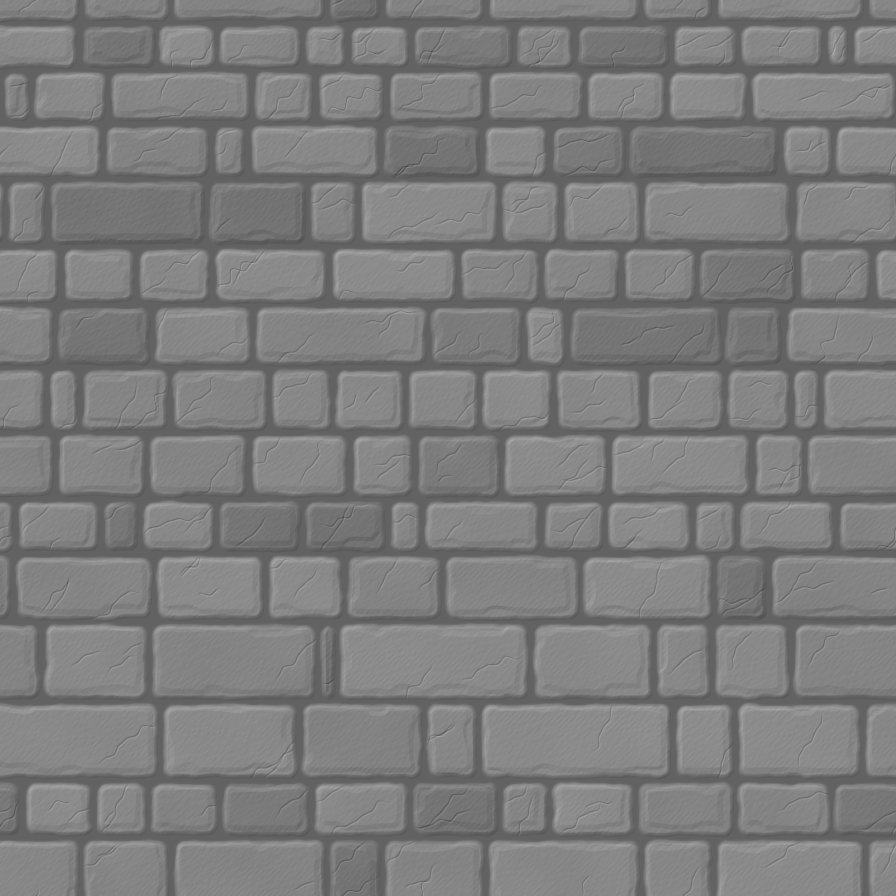
A WebGL 2 fragment shader for this texture:

```glsl
#version 300 es
precision highp float;
// A wall of worn grey stone blocks in fourteen uneven courses. Joints are jittered
// per course; each block is a rounded-box height field with chips, cracks and grain,
// lit from the upper left, with raised blocks casting soft shadows on sunken ones.

uniform vec2 u_resolution;
out vec4 fragColor;

const int ROWS = 14;
// Course edges, measured downward from the top; the last course wraps around.
const float ROW_EDGE[15] = float[15](0.026, 0.078, 0.138, 0.2, 0.275, 0.34, 0.41,
    0.483, 0.557, 0.618, 0.694, 0.783, 0.871, 0.935, 1.026);
const float ROW_COUNT[14] = float[14](12.0, 10.0, 9.0, 9.0, 10.0, 8.0, 12.0,
    9.0, 12.0, 8.0, 8.0, 7.0, 11.0, 8.0);

const vec3 STONE = vec3(0.527);
const vec3 MORTAR = vec3(0.385);
const vec2 TO_LIGHT = vec2(-0.6, -0.8);
const float JOINT_JITTER = 0.85;
const float HALF_GAP = 0.0028;
const float CORNER = 0.011;
const float TONE_SPREAD = 0.035;
const float DARK_CHANCE = 0.16;
const float DARK_DROP = 0.06;
const float CRACK_CHANCE = 0.55;
const float CRACK_DEPTH = 0.24;
const float CHIP_SIZE = 0.006;
const float GRAIN = 0.09;
const float RELIEF = 0.3;
const float LIGHT_STEP = 0.0018;
const float SHADOW = 0.13;

struct Block { vec2 id; vec2 local; vec2 halfSize; };

float hash(vec2 p) {
    return fract(sin(dot(p, vec2(127.1, 311.7))) * 43758.5453);
}

float noise(vec2 p) {
    vec2 i = floor(p), f = fract(p);
    f = f * f * (3.0 - 2.0 * f);
    return mix(mix(hash(i), hash(i + vec2(1, 0)), f.x),
               mix(hash(i + vec2(0, 1)), hash(i + vec2(1, 1)), f.x), f.y);
}

float roundBox(vec2 p, vec2 halfSize, float radius) {
    vec2 q = abs(p) - halfSize + radius;
    return length(max(q, 0.0)) + min(max(q.x, q.y), 0.0) - radius;
}

float joint(float column, float count, float row) {
    return column + JOINT_JITTER * (hash(vec2(mod(column, count), row + 31.0)) - 0.5);
}

// Block that owns a point, with the point relative to the block centre.
Block findBlock(vec2 p) {
    float y = p.y < ROW_EDGE[0] ? p.y + 1.0 : p.y;
    int row = 0;
    for (int i = 1; i < ROWS; i++) if (y >= ROW_EDGE[i]) row = i;
    float r = float(row), count = ROW_COUNT[row];
    float x = p.x * count + hash(vec2(r, 7.0));
    float column = floor(x);
    if (x < joint(column, count, r)) column -= 1.0;
    else if (x >= joint(column + 1.0, count, r)) column += 1.0;
    vec2 low = vec2(joint(column, count, r) / count, ROW_EDGE[row]);
    vec2 high = vec2(joint(column + 1.0, count, r) / count, ROW_EDGE[row + 1]);
    vec2 local = vec2(x / count, y) - 0.5 * (low + high);
    return Block(vec2(mod(column, count), r), local, 0.5 * (high - low) - HALF_GAP);
}

float outline(Block b, vec2 p) {
    float wobble = (noise(p * 42.0) - 0.5) * 0.003 + (noise(p * 120.0) - 0.5) * 0.0015;
    return roundBox(b.local, b.halfSize, CORNER) + wobble;
}

float cracks(Block b) {
    float cut = 0.0;
    for (int i = 0; i < 3; i++) {
        vec2 seed = b.id + 17.3 * float(i + 1);
        if (hash(seed) > CRACK_CHANCE) continue;
        float angle = mix(0.25, 1.15, hash(seed + 1.7));
        vec2 along = vec2(cos(angle), -sin(angle));
        vec2 start = (vec2(hash(seed + 2.9), hash(seed + 4.3)) - 0.5) * 1.6 * b.halfSize;
        vec2 q = b.local - start;
        vec2 c = vec2(dot(q, along), dot(q, vec2(-along.y, along.x)));
        c.y += (noise(vec2(c.x * 90.0, seed.x + seed.y * 3.0)) - 0.5) * 0.012;
        float reach = mix(0.01, 0.05, hash(seed + 5.9));
        float fade = 1.0 - smoothstep(reach * 0.5, reach, abs(c.x));
        float groove = 1.0 - smoothstep(0.0, 0.0014, abs(c.y));
        float ledge = smoothstep(-0.001, 0.001, c.y) * exp(-max(c.y, 0.0) * 120.0);
        cut += fade * (CRACK_DEPTH * groove + 0.12 * ledge);
    }
    return cut;
}

// Height: a thin outer bevel, a chipped inner face, then cracks and slanted grain.
float height(vec2 p) {
    Block b = findBlock(p);
    float edge = outline(b, p);
    float chip = CHIP_SIZE * smoothstep(0.5, 0.9, noise(p * 38.0 + 9.0));
    float face = roundBox(b.local + 0.0025, b.halfSize - 0.0035, CORNER) + chip
               + (noise(p * 95.0) - 0.5) * 0.002;
    float body = clamp(-edge / 0.005, 0.0, 1.0);
    vec2 slant = vec2(p.x - p.y, p.x + p.y);
    float grain = GRAIN * noise(slant * vec2(150.0, 330.0));
    return 0.5 * body + 0.5 * clamp(-face / 0.006, 0.0, 1.0) + body * (grain - cracks(b));
}

float lift(Block b, vec2 p) {
    return hash(b.id + 53.0) * smoothstep(0.0, 0.008, -outline(b, p));
}

void main() {
    vec2 p = gl_FragCoord.xy / u_resolution;
    p.y = 1.0 - p.y;
    Block b = findBlock(p);

    // Tone of each block, with soft mottling.
    float tone = TONE_SPREAD * (hash(b.id + 11.0) - 0.5) + 0.02 * (noise(p * 22.0) - 0.5);
    tone -= DARK_DROP * step(hash(b.id + 23.0), DARK_CHANCE);
    vec3 color = mix(MORTAR, STONE + tone, smoothstep(-0.002, 0.006, -outline(b, p)));

    // Light on the relief.
    color += RELIEF * (height(p) - height(p + TO_LIGHT * LIGHT_STEP));

    // Soft shadow from higher neighbours.
    float own = lift(b, p), shade = 0.0;
    for (int i = 1; i <= 4; i++) {
        vec2 tap = p + TO_LIGHT * 0.005 * float(i);
        shade += max(lift(findBlock(tap), tap) - own - 0.15, 0.0) / 4.0;
    }
    color -= SHADOW * shade * smoothstep(0.0, 0.006, -outline(b, p));
    fragColor = vec4(clamp(color, 0.0, 1.0), 1.0);
}
```
